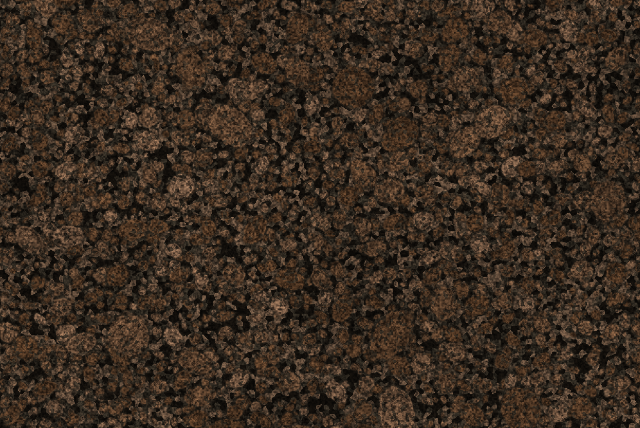
Reproduce this texture procedurally as a WebGL 1 fragment shader.

```glsl
precision highp float;
uniform vec2 u_resolution;

#define BLACK_MICA vec3(0.065, 0.052, 0.038)
#define OLIVE_GREY vec3(0.165, 0.145, 0.115)
#define FLECK_TAN vec3(0.34, 0.265, 0.205)
#define RUST_BROWN vec3(0.285, 0.195, 0.125)
#define PALE_BROWN vec3(0.415, 0.315, 0.24)
#define CRYSTAL_SIZE 0.0115
#define GRAIN_SIZE 0.0042
#define GRAIN_CONTRAST 0.95
#define EDGE_WOBBLE 0.42
#define RIM_DARKNESS 0.55

float hash(vec2 p) {
  vec3 q = fract(p.xyx * 0.1031);
  q += dot(q, q.yzx + 33.33);
  return fract((q.x + q.y) * q.z);
}

vec2 hash2(vec2 p) {
  return vec2(hash(p + 11.7), hash(p + 47.3));
}

float noise(vec2 p) {
  vec2 i = floor(p);
  vec2 f = fract(p);
  f = f * f * (3.0 - 2.0 * f);
  float low = mix(hash(i), hash(i + vec2(1.0, 0.0)), f.x);
  float high = mix(hash(i + vec2(0.0, 1.0)), hash(i + 1.0), f.x);
  return mix(low, high, f.y);
}

// Random tone per crystal, blended softly across the crystal borders
float crystals(vec2 p) {
  vec2 base = floor(p);
  float sum = 0.0;
  float total = 0.0;
  for (int y = -1; y <= 1; y++) {
    for (int x = -1; x <= 1; x++) {
      vec2 cell = base + vec2(float(x), float(y));
      vec2 offset = cell + hash2(cell) - p;
      float weight = exp(-16.0 * dot(offset, offset));
      sum += weight * hash(cell + 83.1);
      total += weight;
    }
  }
  return sum / total;
}

// Dark matrix of mica and olive crystals with tan flecks
vec3 groundmass(vec2 p) {
  float tone = crystals(p / CRYSTAL_SIZE);
  tone += 0.25 * (noise(p * 22.0) - 0.5);
  vec3 color = mix(BLACK_MICA, OLIVE_GREY, smoothstep(0.3, 0.5, tone));
  return mix(color, FLECK_TAN, smoothstep(0.58, 0.78, tone));
}

// One layer of scattered rounded feldspar nodules with dark rims
void addNodules(inout vec3 color, vec2 p, float size, float density, float seed) {
  vec2 q = p / size + seed;
  vec2 base = floor(q);
  float ragged = noise(p * 95.0 + seed) + 0.6 * noise(p * 210.0 + seed) - 0.8;
  float flecks = crystals(p / (CRYSTAL_SIZE * 0.65) + seed);
  for (int y = -1; y <= 1; y++) {
    for (int x = -1; x <= 1; x++) {
      vec2 cell = base + vec2(float(x), float(y));
      float present = step(hash(cell + 5.3), density);
      vec2 offset = q - cell - 0.5 - 0.6 * (hash2(cell) - 0.5);

      // Randomly turned, slightly stretched outline
      float angle = 6.2832 * hash(cell + 23.9);
      float stretch = mix(1.0, 1.28, hash(cell + 31.1));
      float c = cos(angle);
      float s = sin(angle);
      offset = mat2(c, -s, s, c) * offset * vec2(stretch, 1.0 / stretch);
      float pick = hash(cell + 61.7);
      float radius = mix(0.23, 0.42, pick * pick);
      float wobble = EDGE_WOBBLE * ragged * 0.011 / (size * radius);
      float d = length(offset) / radius + wobble;
      float soft = 0.0025 / (size * radius);

      // Brown body, mottled inside, sometimes with a darker inner ring
      float tint = hash(cell + 71.5);
      vec3 body = mix(RUST_BROWN, PALE_BROWN, tint * tint);
      body *= 0.86 + 0.28 * noise(p * 60.0 + cell);
      body = mix(body, OLIVE_GREY, 0.8 * smoothstep(0.66, 0.84, flecks));
      float ring = smoothstep(0.16, 0.0, abs(d - 0.72));
      body *= 1.0 - 0.22 * ring * step(0.55, hash(cell + 91.3));

      float rim = 1.0 - smoothstep(1.0, 1.12 + 2.0 * soft, d);
      float inside = 1.0 - smoothstep(1.0 - soft, 1.0 + soft, d);
      color = mix(color, OLIVE_GREY * 0.75, RIM_DARKNESS * rim * present);
      color = mix(color, body, inside * present);
    }
  }
}

void main() {
  vec2 p = gl_FragCoord.xy / u_resolution.y;
  vec3 color = groundmass(p);

  // Small nodules first, large ones on top
  addNodules(color, p, 0.025, 0.55, 17.0);
  addNodules(color, p, 0.039, 0.68, 41.0);
  addNodules(color, p, 0.064, 0.62, 73.0);
  addNodules(color, p, 0.125, 0.42, 109.0);

  // Fine polished grain and slow uneven brightness
  float grain = noise(p / GRAIN_SIZE) + 0.6 * noise(p / GRAIN_SIZE * 1.7 + 37.0) - 0.8;
  color *= 1.0 + GRAIN_CONTRAST * grain;
  color *= 0.92 + 0.16 * noise(p * 5.0 + 9.0);
  gl_FragColor = vec4(clamp(color, 0.0, 1.0), 1.0);
}
```
